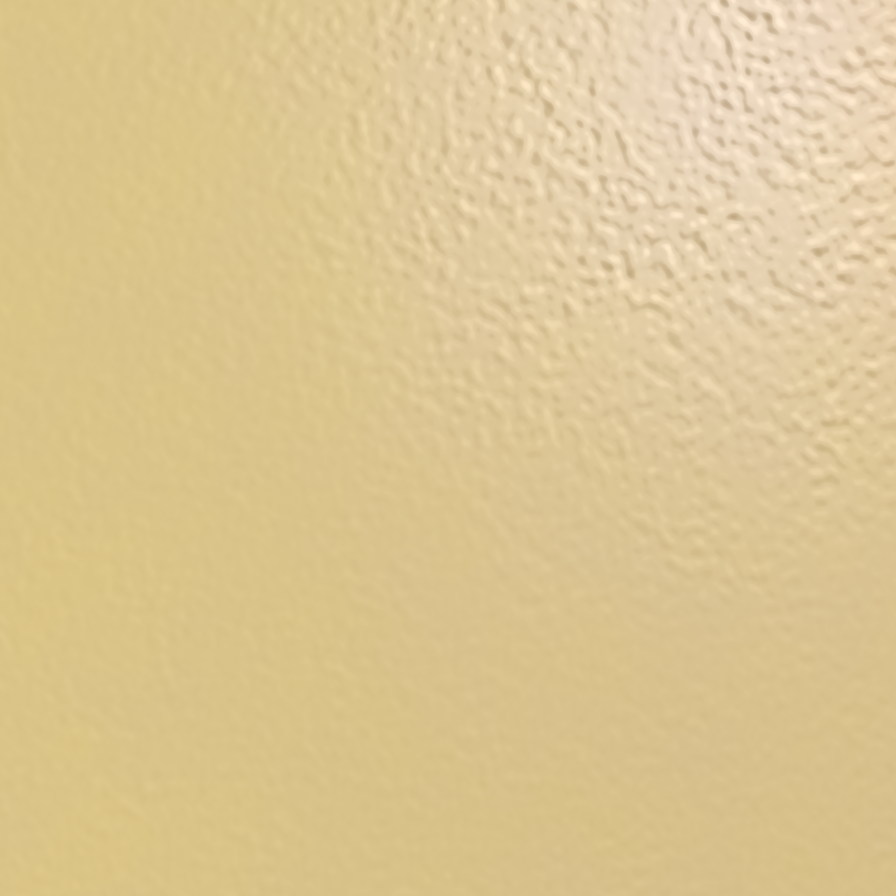
A WebGL 1 fragment shader for this texture:

```glsl
precision highp float;
// Cream painted wall with a soft lamp reflection near the upper right corner.
// A gradient-noise height field is shaded by its slope toward the lamp, so the
// short orange-peel grains turn around the glow and fade out away from it.

uniform vec2 u_resolution;

vec2 cellGradient(vec2 cell) {
  float angle = 6.2832 * fract(sin(dot(cell, vec2(127.1, 311.7))) * 43758.55);
  return vec2(cos(angle), sin(angle));
}

float gradientNoise(vec2 p) {
  vec2 i = floor(p);
  vec2 f = p - i;
  vec2 u = f * f * f * (f * (f * 6.0 - 15.0) + 10.0);
  float a = dot(cellGradient(i), f);
  float b = dot(cellGradient(i + vec2(1.0, 0.0)), f - vec2(1.0, 0.0));
  float c = dot(cellGradient(i + vec2(0.0, 1.0)), f - vec2(0.0, 1.0));
  float d = dot(cellGradient(i + 1.0), f - 1.0);
  return mix(mix(a, b, u.x), mix(c, d, u.x), u.y);
}

// Paint relief: two turned layers of small grains, so no grid shows.
float paintHeight(vec2 p) {
  vec2 turned = mat2(0.8, 0.6, -0.6, 0.8) * p;
  vec2 leaning = mat2(0.91, -0.41, 0.41, 0.91) * p * vec2(1.0, 0.85);
  return gradientNoise(turned * 58.0) + 0.55 * gradientNoise(leaning * 84.0 + 11.0);
}

void main() {
  vec2 uv = gl_FragCoord.xy / u_resolution;

  // Broad reflection, slightly uneven at its rim.
  float reach = length((uv - vec2(0.85, 0.95)) * vec2(1.0, 0.96));
  reach += 0.025 * gradientNoise(uv * 5.0 + 3.0);
  float glow = exp(-reach * reach / 0.17);

  // Wall colour: yellower on the left, cooler at the lower right.
  vec3 wall = mix(vec3(0.856, 0.768, 0.530), vec3(0.842, 0.751, 0.540),
                  smoothstep(0.0, 0.8, uv.x));
  vec3 color = wall + vec3(0.082, 0.098, 0.212) * glow;
  color += vec3(0.010, -0.006, -0.020) * smoothstep(0.85, 1.05, uv.x) * glow;

  // Faint cloudy tint and fine mottling.
  float cloud = gradientNoise(uv * 7.0) + 0.6 * gradientNoise(uv * 17.0 + 5.0);
  color += vec3(0.003, 0.005, -0.012) * cloud;
  color += 0.008 * gradientNoise(uv * vec2(105.0, 80.0) + 9.0);

  // Slope of the relief along the direction to the lamp.
  vec2 toLamp = normalize(vec2(1.0, 1.1) - uv);
  vec2 probe = 0.003 * toLamp;
  float facing = paintHeight(uv - probe) - paintHeight(uv + probe);

  // Flat paint between the grains: weak slopes are held back.
  facing *= 0.35 + 0.85 * smoothstep(0.06, 0.38, abs(facing));

  // Grains are strongest around the glow, in loose patches.
  float near = smoothstep(0.82, 0.18, reach);
  float patches = 1.0 + 0.9 * gradientNoise(uv * 9.0 + 21.0);
  float strength = (0.014 + 0.13 * near * near) * patches;

  // Shaded sides bite deeper than lit sides where the wall is already bright.
  float lit = max(facing, 0.0) * mix(1.1, 0.65, glow);
  float shaded = min(facing, 0.0) * mix(0.75, 1.25, glow);
  color += strength * (lit * vec3(0.95, 0.95, 1.0) + shaded * vec3(0.95, 1.05, 1.2));

  gl_FragColor = vec4(clamp(color, 0.0, 1.0), 1.0);
}
```
